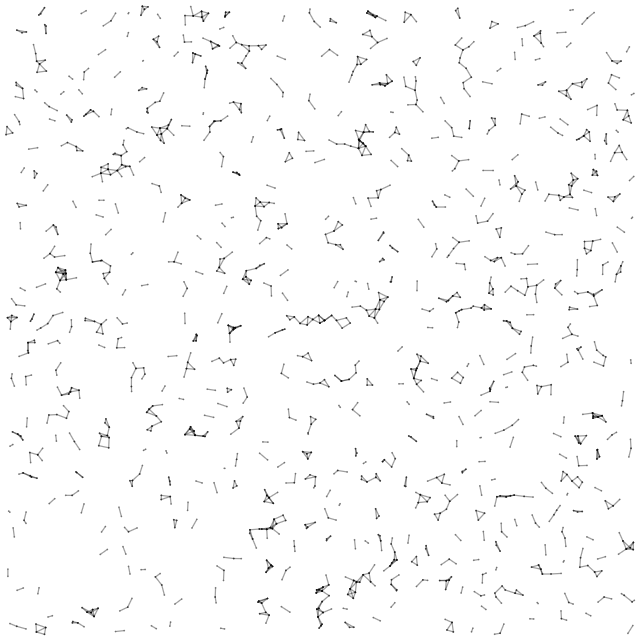
Give the GLSL for this pattern, as a WebGL 2 fragment shader.

```glsl
#version 300 es
precision highp float;
precision highp int;

uniform vec2 u_resolution;
out vec4 fragColor;

const float REACH = 0.0162; // longest link, also the cell size
const int SLOTS = 4;        // possible points per cell

// Integer hash to three values in 0..1
vec3 hash3(ivec3 key) {
    uvec3 v = uvec3(key + 16) * 1664525u + 1013904223u;
    v.x += v.y * v.z;
    v.y += v.z * v.x;
    v.z += v.x * v.y;
    v ^= v >> 16u;
    v.x += v.y * v.z;
    v.y += v.z * v.x;
    v.z += v.x * v.y;
    return vec3(v) * exp2(-32.0);
}

float segmentDistance(vec2 p, vec2 a, vec2 b) {
    vec2 ab = b - a;
    float t = clamp(dot(p - a, ab) / max(dot(ab, ab), 1e-9), 0.0, 1.0);
    return length(p - a - ab * t);
}

// Smooth coverage of a shape of the given radius
float coverage(float dist, float radius, float pixel) {
    return clamp((radius - dist) / pixel + 0.5, 0.0, 1.0);
}

void main() {
    vec2 p = gl_FragCoord.xy / u_resolution;
    float pixel = 1.0 / min(u_resolution.x, u_resolution.y);
    ivec2 cell = ivec2(floor(p / REACH));

    // Gather the scattered points of the nearby cells
    vec2 points[9 * SLOTS];
    int count = 0;
    for (int y = -1; y <= 1; y++) {
        for (int x = -1; x <= 1; x++) {
            for (int slot = 0; slot < SLOTS; slot++) {
                ivec2 home = cell + ivec2(x, y);
                vec3 rnd = hash3(ivec3(home, slot));
                vec2 point = (vec2(home) + rnd.xy) * REACH;
                vec2 offCentre = abs(point - 0.5);
                bool inside = max(offCentre.x, offCentre.y) < 0.492;
                if (rnd.z < 0.131 && inside) points[count++] = point;
            }
        }
    }

    // Link close pairs; overlapping translucent strokes darken
    float light = 1.0;
    for (int i = 0; i < count; i++) {
        for (int j = i + 1; j < count; j++) {
            vec2 a = points[i];
            vec2 b = points[j];
            if (distance(a, b) > REACH) continue;
            float line = coverage(segmentDistance(p, a, b), 0.00098, pixel);
            float ends = coverage(min(distance(p, a), distance(p, b)), 0.0014, pixel);
            light *= (1.0 - 0.38 * line) * (1.0 - 0.28 * ends);
        }
    }

    fragColor = vec4(vec3(light), 1.0);
}
```
